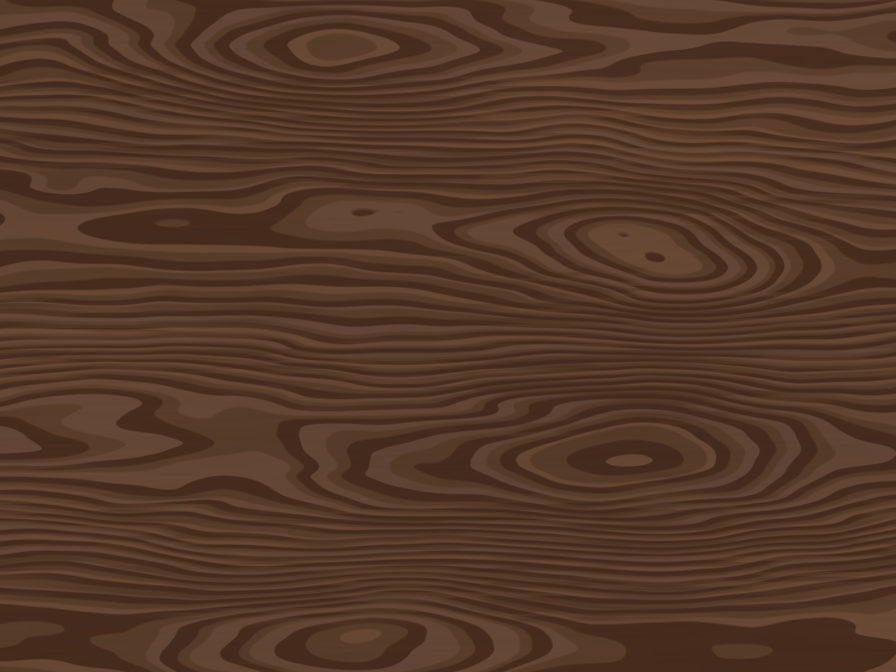
Give the GLSL for this texture, as a WebGL 1 fragment shader.

```glsl
precision highp float;
// Dark walnut wood grain: contour bands of a stretched height field with eyes and knots.
uniform vec2 u_resolution;

const float PI = 3.14159265;
const float ROW_GAP = 0.31;     // distance between the calm rows that hold the eyes
const float ROW_START = 0.02;
const float SOFTNESS = 0.0022;  // edge blur in canvas heights

const vec3 DARK_WOOD = vec3(0.275, 0.170, 0.115);
const vec3 MID_WOOD = vec3(0.343, 0.233, 0.163);
const vec3 LIGHT_WOOD = vec3(0.402, 0.282, 0.202);
const vec3 GREY_WOOD = vec3(0.370, 0.263, 0.215);

float hash(vec2 cell) {
  return fract(sin(dot(cell, vec2(127.1, 311.7))) * 43758.5453);
}

float noise(vec2 p) {
  vec2 cell = floor(p);
  vec2 f = fract(p);
  f = f * f * f * (f * (f * 6.0 - 15.0) + 10.0);
  float low = mix(hash(cell), hash(cell + vec2(1.0, 0.0)), f.x);
  float high = mix(hash(cell + vec2(0.0, 1.0)), hash(cell + vec2(1.0, 1.0)), f.x);
  return mix(low, high, f.y);
}

// Layered noise centred on zero
float layeredNoise(vec2 p) {
  float sum = 0.0;
  float weight = 0.55;
  for (int i = 0; i < 3; i++) {
    sum += weight * (noise(p) - 0.5);
    p = p * 2.1 + vec2(13.7, 5.3);
    weight *= 0.45;
  }
  return sum;
}

// Oval swellings, one on each calm row
float eyes(vec2 p) {
  float sum = 0.0;
  for (int i = 0; i < 4; i++) {
    float row = float(i);
    vec2 center = vec2(0.2 + 0.95 * hash(vec2(row, 4.0)), ROW_START + ROW_GAP * row);
    vec2 radius = vec2(mix(0.2, 0.36, hash(vec2(row, 9.0))), 0.085);
    vec2 d = (p - center) / radius;
    float side = 1.0 - 2.0 * mod(row, 2.0);
    sum += side * 3.2 * exp(-dot(d, d));
  }
  return sum;
}

// Height whose level lines are the growth rings
float grainHeight(vec2 p) {
  p.x += 0.035 * (noise(p * vec2(4.0, 42.0)) - 0.5);
  float sway = 0.13 * layeredNoise(p * vec2(1.7, 3.0));
  vec2 bent = p + vec2(0.0, sway);
  float rows = 6.0 * cos(PI * (bent.y - ROW_START) / ROW_GAP);
  float swells = 4.6 * layeredNoise(p * vec2(2.2, 5.5) + 7.0);
  float ripples = 0.7 * (noise(p * vec2(5.0, 24.0) + 3.0) - 0.5);
  return rows + eyes(bent) + swells + ripples;
}

// Change of height across one edge blur
float edgeWidth(vec2 p, float height) {
  float dx = grainHeight(p + vec2(SOFTNESS, 0.0)) - height;
  float dy = grainHeight(p + vec2(0.0, SOFTNESS)) - height;
  return clamp(length(vec2(dx, dy)), 0.004, 0.3);
}

// One growth ring: dark line, middle band, light band
vec3 ringColor(float height, float edge) {
  float ring = floor(height);
  float f = height - ring;
  float darkEnd = mix(0.23, 0.43, hash(vec2(ring, 1.0)));
  float midEnd = mix(darkEnd, 1.0, mix(0.25, 0.7, hash(vec2(ring, 2.0))));
  vec3 pale = mix(LIGHT_WOOD, GREY_WOOD, 0.8 * hash(vec2(ring, 3.0)));
  vec3 color = mix(DARK_WOOD, MID_WOOD, smoothstep(darkEnd - edge, darkEnd + edge, f));
  color = mix(color, pale, smoothstep(midEnd - edge, midEnd + edge, f));
  return mix(color, DARK_WOOD, smoothstep(1.0 - 1.5 * edge, 1.0, f));
}

void main() {
  vec2 p = gl_FragCoord.xy / u_resolution.y;
  float height = grainHeight(p);
  float edge = edgeWidth(p, height);
  vec3 color = ringColor(height, edge);

  // Thin streaks where the rings run close together
  float crowding = smoothstep(0.05, 0.16, edge);
  float streak = noise(p * vec2(5.0, 130.0) + 20.0);
  color = mix(color, DARK_WOOD, 0.4 * crowding * smoothstep(0.6, 0.8, streak));
  color = mix(color, LIGHT_WOOD, 0.35 * crowding * smoothstep(0.4, 0.2, streak));

  // Slow tone drift and faint fibres
  float drift = 0.12 * layeredNoise(p * vec2(1.2, 2.5) + 31.0);
  float fibre = 0.03 * (noise(p * vec2(12.0, 190.0)) - 0.5);
  gl_FragColor = vec4(color * (1.0 + drift + fibre), 1.0);
}
```
